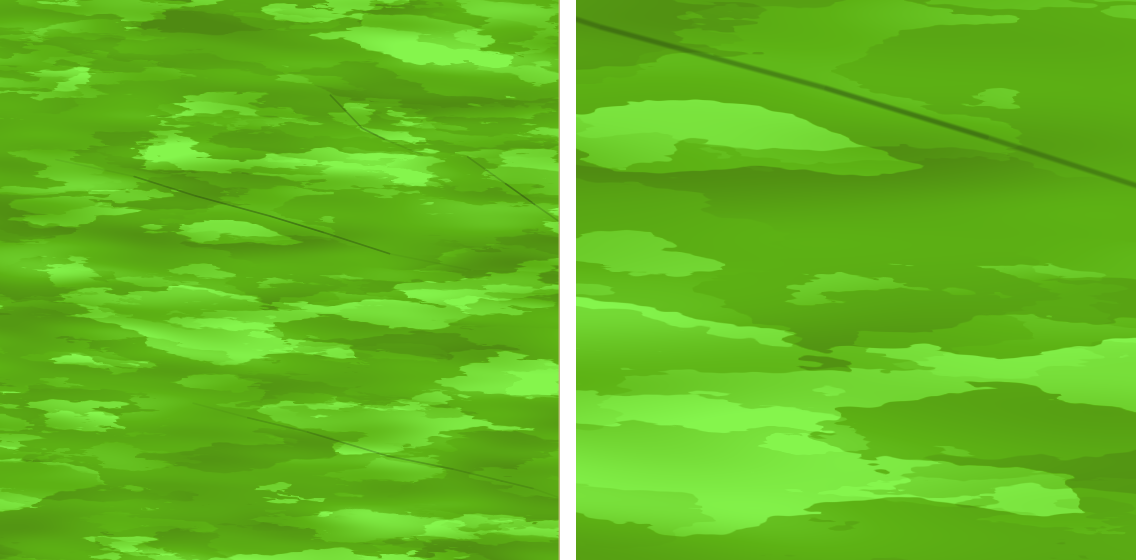
Left, the full canvas; right, a detail of the centre.
This texture is drawn by a Shadertoy shader. Its source:

```glsl
// Bright green streaked surface: ragged horizontal patches, soft shading and thin dark cracks.

vec2 randomVector(vec2 cell) {
    vec2 h = vec2(dot(cell, vec2(127.1, 311.7)), dot(cell, vec2(269.5, 183.3)));
    return 2.0 * fract(sin(h) * 43758.5) - 1.0;
}

float gradientNoise(vec2 p) {
    vec2 cell = floor(p), f = fract(p);
    vec2 blend = f * f * f * (f * (f * 6.0 - 15.0) + 10.0);
    float a = dot(randomVector(cell), f);
    float b = dot(randomVector(cell + vec2(1, 0)), f - vec2(1, 0));
    float c = dot(randomVector(cell + vec2(0, 1)), f - vec2(0, 1));
    float d = dot(randomVector(cell + 1.0), f - 1.0);
    return mix(mix(a, b, blend.x), mix(c, d, blend.x), blend.y);
}

float raggedNoise(vec2 p) {
    float sum = 0.0, amplitude = 1.0;
    for (int octave = 0; octave < 6; octave++) {
        sum += amplitude * gradientNoise(p);
        p = p * 2.03 + vec2(17.3, 9.1);
        amplitude *= 0.5;
    }
    return sum;
}

// Crisp mask of the noise above a level, about one pixel soft at its rim
float patchMask(vec2 p, float level) {
    float d = raggedNoise(p) - level;
    return smoothstep(-0.8, 0.8, d / max(fwidth(d), 0.0001));
}

float segmentDistance(vec2 p, vec2 a, vec2 b) {
    vec2 ab = b - a;
    return length(p - a - ab * clamp(dot(p - a, ab) / dot(ab, ab), 0.0, 1.0));
}

// Broken lines that wander down to the right and fade at their ends
float crackShade(vec2 uv) {
    float startHeight[4] = float[4](0.715, 0.28, 0.83, 0.72);
    float shade = 0.0;
    for (int i = 0; i < 4; i++) {
        bool isLong = i < 2;
        int count = isLong ? 6 : 3;
        vec2 start = vec2(0.1 + 0.245 * float(i), startHeight[i]);
        for (int j = 0; j < count; j++) {
            vec2 r = 0.5 + 0.5 * randomVector(vec2(float(i) + 3.0, float(j) + 8.0));
            float run = isLong ? 0.09 + 0.06 * r.x : 0.025 + 0.05 * r.x;
            float slope = isLong ? 0.18 + 0.2 * r.y : 0.35 + 0.7 * r.y;
            vec2 end = start + run * vec2(1.0, -slope);
            float fade = sin(3.14 * (float(j) + 0.5) / float(count));
            float strength = fade * (i == 1 ? 0.3 : 0.25 + 0.4 * r.y);
            float line = 1.0 - smoothstep(0.0004, 0.0026, segmentDistance(uv, start, end));
            shade = max(shade, line * strength);
            start = end;
        }
    }
    return shade;
}

void mainImage(out vec4 fragColor, in vec2 fragCoord) {
    vec2 uv = fragCoord / iResolution.xy;
    vec2 p = vec2(uv.x, uv.y + 0.04 * uv.x);

    // Soft bands under the patches
    float tone = 0.42;
    tone += 0.55 * gradientNoise(p * vec2(2.2, 13.0) + 4.7);
    tone += 0.3 * gradientNoise(p * vec2(5.0, 27.0) + 31.2);

    // Dark and light patches, each fading unevenly inside its sharp rim
    float fade = smoothstep(-0.4, 0.25, gradientNoise(p * vec2(3.0, 15.0) + 12.4));
    tone -= 0.25 * fade * patchMask(p * vec2(3.2, 14.0) + 52.6, 0.08);
    tone += 0.24 * (1.3 - fade) * patchMask(p * vec2(4.0, 19.0) + 23.8, 0.18);
    tone += (0.2 + 0.26 * fade) * patchMask(p * vec2(2.6, 11.0) + 71.5, 0.13);
    tone = clamp(tone, 0.0, 1.0);

    vec3 darkGreen = vec3(0.31, 0.54, 0.07);
    vec3 midGreen = vec3(0.365, 0.70, 0.08);
    vec3 lightGreen = vec3(0.52, 0.96, 0.30);
    vec3 color = mix(darkGreen, midGreen, min(tone * 2.0, 1.0));
    color = mix(color, lightGreen, max(tone * 2.0 - 1.0, 0.0));

    color = mix(color, vec3(0.15, 0.25, 0.06), crackShade(uv));

    // Thin pale strip along the right border
    color = mix(color, vec3(0.76, 0.74, 0.50), smoothstep(0.996, 0.999, uv.x));
    fragColor = vec4(color, 1.0);
}
```
